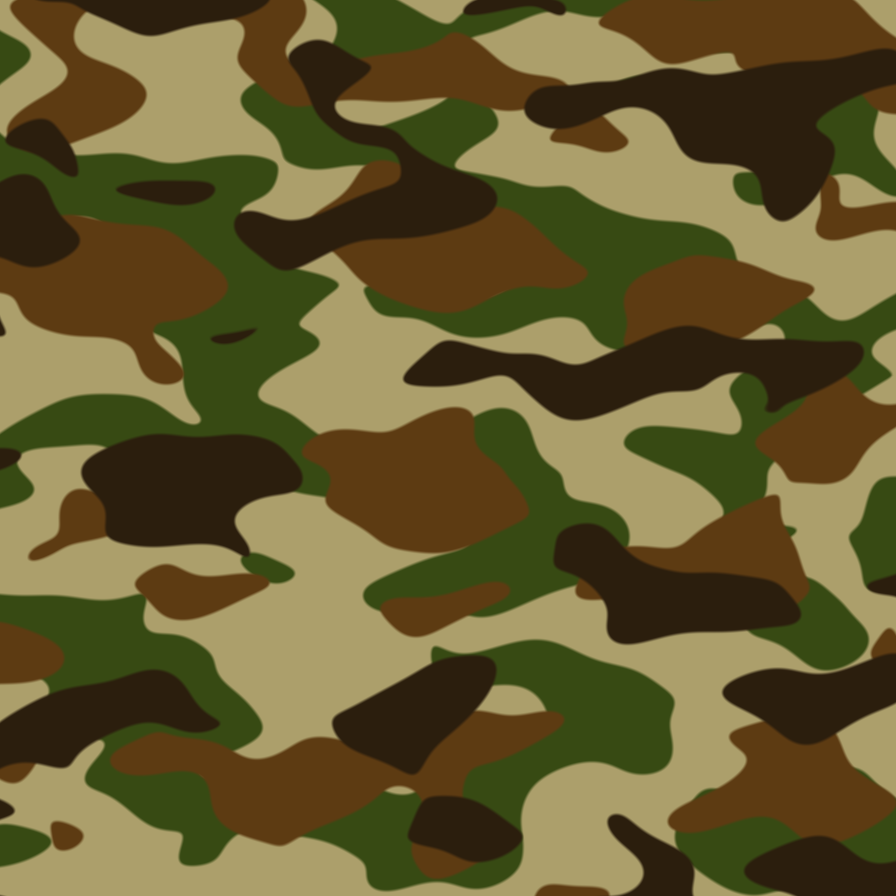
This pattern is drawn by a WebGL 1 fragment shader. Its source:

```glsl
precision highp float;
// Woodland camouflage: green, brown and near-black lobed patches layered over tan.

uniform vec2 u_resolution;

#define PATCH_FREQ vec2(2.5, 4.7)  // base cycles per canvas; taller than wide = flat patches
#define FREQ_RANGE vec2(0.75, 2.8) // slowest and fastest wave, relative to PATCH_FREQ
#define WARP_AMOUNT 0.013          // waviness of the outlines
#define EDGE_WIDTH 0.0046          // softness of the outlines
#define GREEN_LEVEL 0.15           // thresholds in standard deviations of the field
#define BROWN_LEVEL 0.70
#define DARK_LEVEL 0.81

#define TAN vec3(0.675, 0.625, 0.420)
#define GREEN vec3(0.215, 0.290, 0.075)
#define BROWN vec3(0.365, 0.230, 0.070)
#define DARK vec3(0.170, 0.118, 0.052)

const int WAVES = 24;
const float TAU = 6.28319;
const float GOLDEN_ANGLE = 2.39996;

float hash(float n) {
    return fract(sin(n * 12.9898) * 43758.5);
}

// Bends the plane so that outlines grow rounded lobes.
vec2 warp(vec2 p, float seed) {
    vec2 slow = sin(p.yx * vec2(37.0, 29.0) + p * vec2(13.0, -17.0) + seed * vec2(1.7, 2.9));
    vec2 fast = sin(p.yx * vec2(61.0, 47.0) - p * vec2(23.0, 19.0) + seed * vec2(3.1, 0.8));
    return p + WARP_AMOUNT * vec2(1.3, 0.8) * (slow + 0.5 * fast);
}

// Sum of waves in scattered directions, scaled to unit variance.
float patchField(vec2 p, float seed) {
    vec2 q = warp(p, seed);
    float sum = 0.0;
    float power = 0.0;
    for (int i = 0; i < WAVES; i++) {
        float n = float(i);
        float angle = n * GOLDEN_ANGLE + seed;
        float rate = mix(FREQ_RANGE.x, FREQ_RANGE.y, n / float(WAVES - 1));
        float amp = 1.0 / rate;
        vec2 waveVector = PATCH_FREQ * rate * vec2(cos(angle), sin(angle));
        sum += amp * sin(TAU * (dot(waveVector, q) + hash(n + seed * 31.0)));
        power += 0.5 * amp * amp;
    }
    return sum * inversesqrt(power);
}

// Coverage of one layer, with an outline of constant width.
float patchMask(vec2 p, float level, float seed, float width) {
    const float STEP = 0.001;
    float f = patchField(p, seed);
    vec2 slope = vec2(patchField(p + vec2(STEP, 0.0), seed),
                      patchField(p + vec2(0.0, STEP), seed)) - f;
    float dist = (f - level) * STEP / max(length(slope), 0.004);
    return smoothstep(-0.5 * width, 0.5 * width, dist);
}

void main() {
    float size = min(u_resolution.x, u_resolution.y);
    vec2 p = gl_FragCoord.xy / size;
    float width = max(EDGE_WIDTH, 1.5 / size);

    vec3 color = TAN;
    color = mix(color, GREEN, patchMask(p, GREEN_LEVEL, 1.3, width));
    color = mix(color, BROWN, patchMask(p, BROWN_LEVEL, 4.6, width));
    color = mix(color, DARK, patchMask(p, DARK_LEVEL, 8.2, width));
    gl_FragColor = vec4(color, 1.0);
}
```
